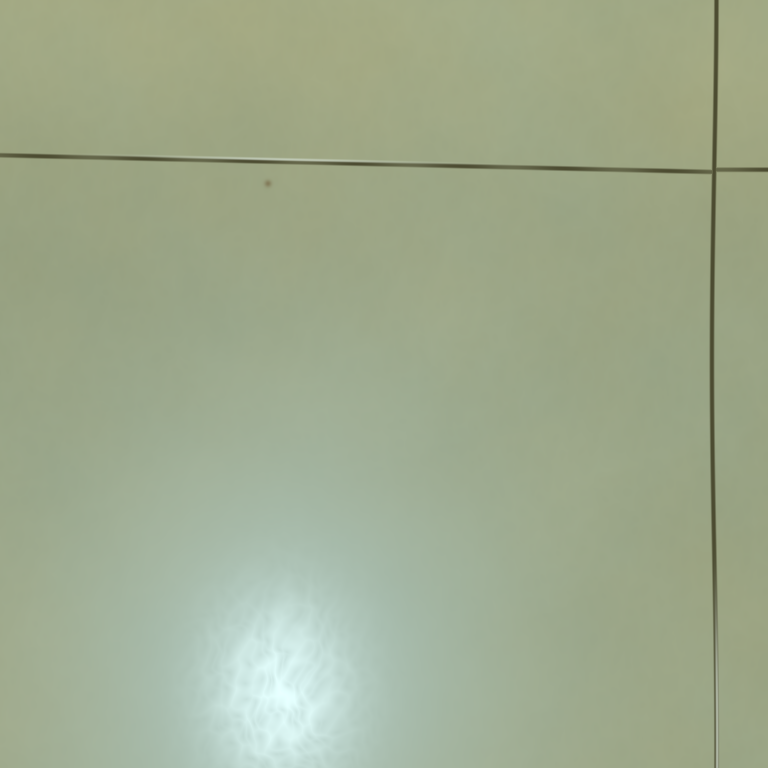
Reproduce this texture procedurally as a WebGL 2 fragment shader.

```glsl
#version 300 es
precision highp float;

#define TILE_PITCH 1.0
#define JOINT_CROSS vec2(0.930, 0.776)
#define JOINT_HALF_WIDTH 0.0027
#define JOINT_TILT -0.0235
#define LAMP_CENTER vec2(0.365, 0.095)
#define HALO_RADIUS 0.25
#define CORE_RADIUS 0.088
#define MOTTLE_AMOUNT 0.012
#define GLAZE_COLOR vec3(0.610, 0.640, 0.505)
#define HALO_COLOR vec3(0.675, 0.775, 0.750)
#define CORE_COLOR vec3(0.880, 0.985, 0.980)
#define JOINT_COLOR vec3(0.270, 0.265, 0.165)

uniform vec2 u_resolution;
out vec4 outColor;

vec2 hash2(vec2 p) {
    vec3 q = fract(p.xyx * vec3(0.1031, 0.1030, 0.0973));
    q += dot(q, q.yzx + 33.33);
    return fract((q.xx + q.yz) * q.zy);
}

// Distance to the nearest scattered cell point
float cellular(vec2 p) {
    vec2 cell = floor(p), local = fract(p);
    float nearest = 2.0;
    for (int y = -1; y <= 1; y++)
        for (int x = -1; x <= 1; x++) {
            vec2 offset = vec2(x, y);
            vec2 toPoint = offset + hash2(cell + offset) - local;
            nearest = min(nearest, dot(toPoint, toPoint));
        }
    return sqrt(nearest);
}

// Soft cloudiness from rotated, layered sines
float mottle(vec2 p) {
    float sum = 0.0, weight = 0.5;
    for (int i = 0; i < 5; i++) {
        sum += weight * sin(p.x + 1.7 * sin(p.y)) * cos(p.y - 0.8 * p.x);
        p = mat2(1.2, 1.5, -1.5, 1.2) * p + 1.9;
        weight *= 0.68;
    }
    return sum;
}

float gaussian(vec2 d, float radius) {
    return exp(-dot(d, d) / (radius * radius));
}

// Signed distance to the nearest line of a repeating set
float repeatLine(float d) {
    return (fract(d / TILE_PITCH + 0.5) - 0.5) * TILE_PITCH;
}

float stroke(float d, float halfWidth, float blur) {
    return 1.0 - smoothstep(halfWidth - blur, halfWidth + blur, abs(d));
}

void main() {
    vec2 uv = gl_FragCoord.xy / u_resolution;
    float blur = max(0.0016, 0.75 / min(u_resolution.x, u_resolution.y));

    // Glazed surface with faint clouds and grain
    float clouds = mottle(uv * 7.0);
    float grain = cellular(uv * vec2(65.0, 42.0) + clouds) - 0.5;
    vec3 color = GLAZE_COLOR + MOTTLE_AMOUNT * (clouds + 0.6 * grain);
    color += vec3(0.012, 0.0, -0.012) * mottle(uv * 4.0 + 3.0);
    color += vec3(0.025, 0.022, 0.012) * smoothstep(0.65, 1.0, uv.y);
    color -= 0.025 * gaussian(uv - vec2(0.1, 0.62), 0.25);

    // Lamp reflection, rippled by the uneven glaze
    vec2 toLamp = uv - LAMP_CENTER;
    float ripple = cellular(uv * vec2(62.0, 40.0) + 2.0 * clouds) - 0.5;
    vec2 haloOffset = toLamp * vec2(1.0, 0.78);
    color = mix(color, HALO_COLOR, 0.22 * gaussian(haloOffset, 2.0 * HALO_RADIUS));
    color = mix(color, HALO_COLOR, 0.85 * gaussian(haloOffset, HALO_RADIUS));
    float core = gaussian(toLamp * vec2(1.0, 0.75), CORE_RADIUS);
    color = mix(color, CORE_COLOR, clamp(core * (1.0 + 0.25 * ripple), 0.0, 1.0));
    color += 0.07 * ripple * core;

    // Joints: slightly bowed upright, tilted level line with a step at the crossing
    float bow = 0.003 * cos(6.283 * (uv.y - 0.03));
    float across = repeatLine(uv.x - JOINT_CROSS.x - bow);
    float pastCross = step(JOINT_CROSS.x, uv.x);
    float level = JOINT_CROSS.y + JOINT_TILT * (uv.x - JOINT_CROSS.x) * (1.0 - pastCross);
    level += 0.003 * pastCross;
    float along = repeatLine(uv.y - level);
    float wear = 0.85 + 0.15 * sin(uv.x * 47.0 + 2.0 * sin(uv.y * 31.0));
    float upright = stroke(across, JOINT_HALF_WIDTH, blur);
    float crosswise = stroke(along, JOINT_HALF_WIDTH, blur) * wear;
    color = mix(color, JOINT_COLOR, 0.92 * max(upright, crosswise));

    // Glints on the tile edges facing the lamp
    float levelGlint = gaussian(vec2(uv.x - 0.37, 0.0), 0.17);
    float uprightGlint = 1.0 - smoothstep(0.08, 0.30, uv.y);
    float glint = stroke(along - 0.0032, 0.0015, blur) * levelGlint;
    glint = max(glint, stroke(across - 0.0008, 0.0016, blur) * uprightGlint);
    color = mix(color, vec3(0.80, 0.84, 0.78), 0.8 * glint);

    // Small brown stain below the level joint
    float stain = gaussian(uv - vec2(0.349, 0.761), 0.0045);
    color = mix(color, vec3(0.46, 0.40, 0.27), 0.65 * stain);

    outColor = vec4(clamp(color, 0.0, 1.0), 1.0);
}
```
